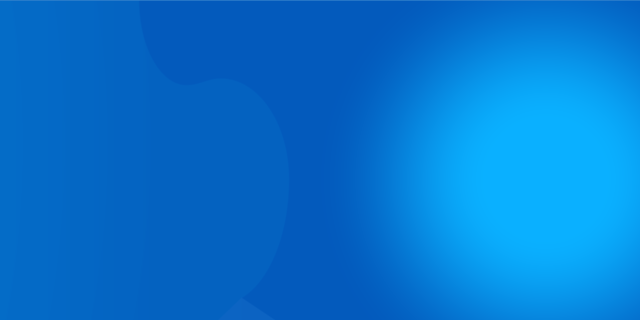
Reproduce this background procedurally as a WebGL 2 fragment shader.

```glsl
#version 300 es
precision highp float;
// A deep blue backdrop with a round cyan glow on the right and a faint rounded
// blob on the left. The blob joins ellipses and a cosine bridge; curved steps
// brighten its left side. Units are canvas heights, origin at the lower left.
uniform vec2 u_resolution;
out vec4 fragColor;

const vec3 DEEP_BLUE = vec3(0.010, 0.352, 0.738);
const vec3 BLOB_BLUE = vec3(0.015, 0.384, 0.754);
const vec3 LEFT_BLUE = vec3(0.016, 0.422, 0.782);
const vec3 GLOW_CYAN = vec3(0.040, 0.692, 1.000);
const vec3 FACET_BLUE = vec3(0.055, 0.395, 0.765);
const vec3 RIM_BLUE = vec3(0.220, 0.520, 0.800);

// Coverage of the negative side of a distance, softened over one pixel.
float coverage(float dist, float pixel) {
    return 1.0 - smoothstep(-pixel, pixel, dist);
}

// First-order distance to an axis-aligned ellipse.
float ellipseDistance(vec2 q, vec2 radii) {
    float k = length(q / radii);
    return k * (k - 1.0) / max(length(q / (radii * radii)), 0.001);
}

// Left slope around a hollow, a cosine bridge, then a bulging right side.
float blobDistance(vec2 p) {
    vec2 hollow = vec2(0.583, 1.0);
    vec2 bulge = vec2(0.690, 0.440);
    if (p.x < hollow.x) {
        return -ellipseDistance(p - hollow, vec2(0.148, 0.266));
    }
    if (p.x < bulge.x) {
        float t = (p.x - hollow.x) / (bulge.x - hollow.x);
        return p.y - mix(0.734, 0.755, 0.5 - 0.5 * cos(3.14159 * t));
    }
    float height = p.y > bulge.y ? 0.315 : 0.390;
    float side = ellipseDistance(p - bulge, vec2(0.2135, height));
    float foot = max(p.x - 0.755, p.y - 0.2);
    return min(side, foot);
}

// Small peak rising from the lower edge.
float facetDistance(vec2 p, vec2 apex, vec2 slopes) {
    vec2 q = p - apex;
    float slope = q.x < 0.0 ? slopes.x : slopes.y;
    return (q.y + slope * abs(q.x)) / sqrt(1.0 + slope * slope);
}

// Sum of soft steps along nested, gently bowed edges.
float bowedSteps(vec2 p, float pixel) {
    float bow = 0.17 * (p.y - 0.55) * (p.y - 0.55);
    float total = 0.0;
    for (int i = 0; i < 4; i++) {
        float edge = 0.469 - 0.133 * float(i);
        total += 0.25 * coverage(p.x + bow - edge, pixel);
    }
    return total;
}

float glowAmount(vec2 p, vec2 center, float inner, float outer) {
    return pow(1.0 - smoothstep(inner, outer, length(p - center)), 1.08);
}

void main() {
    float pixel = 1.0 / u_resolution.y;
    vec2 p = gl_FragCoord.xy * pixel;

    // Backdrop and glow
    float glow = glowAmount(p, vec2(1.706, 0.440), 0.17, 0.73);
    vec3 color = mix(DEEP_BLUE, GLOW_CYAN, glow);

    // Blob with its stepped brightening to the left
    float ramp = 1.0 - smoothstep(0.0, 0.55, p.x);
    float lift = mix(ramp, bowedSteps(p, pixel), 0.5);
    vec3 blob = mix(BLOB_BLUE, LEFT_BLUE, lift);
    color = mix(color, blob, coverage(blobDistance(p), pixel));

    // Facet at the foot, fading downward
    float facet = facetDistance(p, vec2(0.755, 0.070), vec2(0.96, 0.67));
    color = mix(color, FACET_BLUE, 0.85 * coverage(facet, pixel));

    // Thin pale rim along the top
    float rim = coverage(1.0 - p.y - 0.0026, 0.5 * pixel);
    color = mix(color, RIM_BLUE, 0.7 * rim);

    fragColor = vec4(color, 1.0);
}
```
